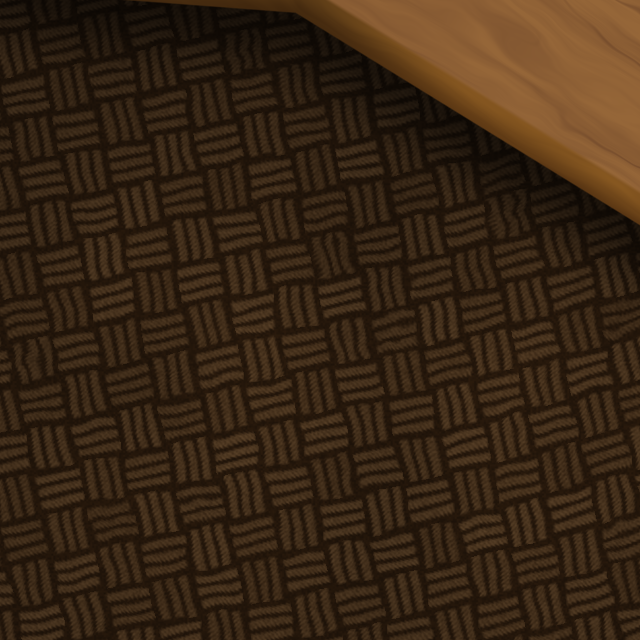
This texture is drawn by a WebGL 2 fragment shader. Its source:

```glsl
#version 300 es
precision highp float;
// Dark brown basket-weave carpet, three cords to a block, under the corner of a wooden table.

#define CELL vec2(0.0704, 0.0680)   // block pitch across and up
#define TILT 0.203                  // turn of the weave, radians
#define CENTRE vec2(0.452, 0.588)   // middle of one horizontal block
#define BEND 0.12                   // slight curve towards the right
#define CORD_PITCH 0.285            // cord spacing, in blocks
#define CORD_HALF vec2(0.475, 0.088) // half length and half width of a cord
#define STITCHES 10.0               // stitches along a cord
#define WEAR 0.09                   // wobble of the cords
#define TABLE_CORNER vec2(0.462, 0.980)
#define TABLE_RIM 0.043             // width of the table's side face

uniform vec2 u_resolution;
out vec4 outColor;

const vec3 GAP = vec3(0.125, 0.078, 0.037);
const vec3 CORD_DARK = vec3(0.195, 0.130, 0.068);
const vec3 CORD_LIGHT = vec3(0.315, 0.230, 0.142);
const vec3 WOOD_LIGHT = vec3(0.585, 0.400, 0.220);
const vec3 WOOD_DARK = vec3(0.400, 0.250, 0.150);
const vec3 RIM_LIGHT = vec3(0.550, 0.360, 0.135);
const vec3 RIM_DARK = vec3(0.370, 0.225, 0.080);

float hash(vec2 p) {
  return fract(sin(dot(p, vec2(127.1, 311.7))) * 43758.5453);
}

float noise(vec2 p) {
  vec2 i = floor(p), f = fract(p);
  f = f * f * (3.0 - 2.0 * f);
  return mix(mix(hash(i), hash(i + vec2(1, 0)), f.x),
             mix(hash(i + vec2(0, 1)), hash(i + vec2(1, 1)), f.x), f.y);
}

float fbm(vec2 p) {
  float sum = 0.0, amp = 0.5;
  for (int k = 0; k < 4; k++) {
    sum += amp * noise(p);
    p = p * 2.03 + 17.3;
    amp *= 0.5;
  }
  return sum;
}

vec3 carpet(vec2 p, float pixel) {
  // Turn into weave space, one unit per block
  vec2 q = p - CENTRE;
  float right = max(p.x - 0.6, 0.0);
  q.y -= BEND * right * right;
  float c = cos(TILT), s = sin(TILT);
  q = vec2(c * q.x + s * q.y, c * q.y - s * q.x) / CELL + 0.5;
  q += WEAR * (vec2(noise(q * 2.3), noise(q * 2.3 + 41.0)) - 0.5);

  // Alternate blocks turn their cords by a right angle
  vec2 id = floor(q), f = fract(q) - 0.5;
  float upright = mod(id.x + id.y, 2.0);
  vec2 w = upright > 0.5 ? f.yx : f;
  float worn = smoothstep(0.86, 1.0, hash(id + 7.0));
  w.y += worn * 0.16 * (noise(q * 4.0 + 9.0) - 0.5);

  // Nearest of the three cords, with stitched edges
  float n = clamp(floor(w.y / CORD_PITCH + 0.5), -1.0, 1.0);
  vec2 cord = vec2(w.x, w.y - n * CORD_PITCH);
  cord.x += 0.08 * (hash(id * 3.0 + n) - 0.5);
  float slant = upright > 0.5 ? -3.5 : 3.5;
  float phase = STITCHES * w.x + slant * cord.y / CORD_PITCH * 0.5 + hash(id + n * 5.0);
  float stitch = 0.5 + 0.5 * sin(6.28318 * phase);
  cord.y += 0.014 * sin(6.28318 * phase);
  vec2 d = abs(cord) - CORD_HALF + 0.04;
  float dist = length(max(d, 0.0)) + min(max(d.x, d.y), 0.0) - 0.04;
  float soft = 0.035 + pixel / CELL.x * 0.5;
  float cover = 1.0 - smoothstep(-soft, soft, dist);

  // Yarn colour, fuzz and uneven light
  float fuzz = noise(p * 330.0);
  float tone = 0.30 + 0.28 * stitch + 0.45 * (fuzz - 0.35);
  tone += 0.25 * (hash(id + 3.0) - 0.5) - 0.08 * upright;
  vec3 yarn = mix(CORD_DARK, CORD_LIGHT, clamp(tone, 0.0, 1.0));
  vec3 col = mix(GAP * (0.85 + 0.35 * fuzz), yarn, cover * (1.0 - 0.2 * worn));
  float light = mix(1.06, 0.82, smoothstep(0.45, 1.0, p.y));
  return col * light * (0.92 + 0.16 * noise(p * 5.0));
}

vec3 table(vec2 p, float depth, float pixel) {
  // Grain runs along the long edge, bent by slow noise
  vec2 g = vec2(dot(p, vec2(0.85, -0.52)), dot(p, vec2(0.52, 0.85)));
  float warp = fbm(g * vec2(3.0, 7.0));
  float grain = fbm(vec2(g.x * 5.0, g.y * 65.0 + warp * 9.0));
  float ring = abs(sin(g.y * 28.0 + warp * 11.0));
  float vein = (1.0 - smoothstep(0.0, 0.22, ring)) * smoothstep(0.78, 1.0, p.x);
  vec3 face = mix(WOOD_LIGHT, WOOD_DARK, clamp(0.75 * (grain - 0.25) + 0.4 * vein, 0.0, 1.0));
  vec3 rim = mix(RIM_DARK, RIM_LIGHT, smoothstep(0.0, TABLE_RIM, depth) * 0.8 + 0.4 * (grain - 0.4));
  rim *= mix(0.7, 1.0, smoothstep(0.45, 0.75, p.x));
  return mix(rim, face, smoothstep(-0.003, 0.003 + pixel, depth - TABLE_RIM));
}

void main() {
  float size = min(u_resolution.x, u_resolution.y);
  vec2 p = gl_FragCoord.xy / size;
  float pixel = 1.0 / size;

  // Depth inside the table, from its two edges
  vec2 t = p - TABLE_CORNER;
  float depth = max(dot(t, vec2(0.525, 0.851)), dot(t, vec2(0.075, 0.997)));

  // Contact shadow, then the table over it
  float shade = mix(0.5, 1.0, smoothstep(0.0, 0.13, -depth));
  vec3 col = carpet(p, pixel) * shade;
  col = mix(col, table(p, depth, pixel), smoothstep(-pixel, pixel, depth));
  outColor = vec4(col, 1.0);
}
```
